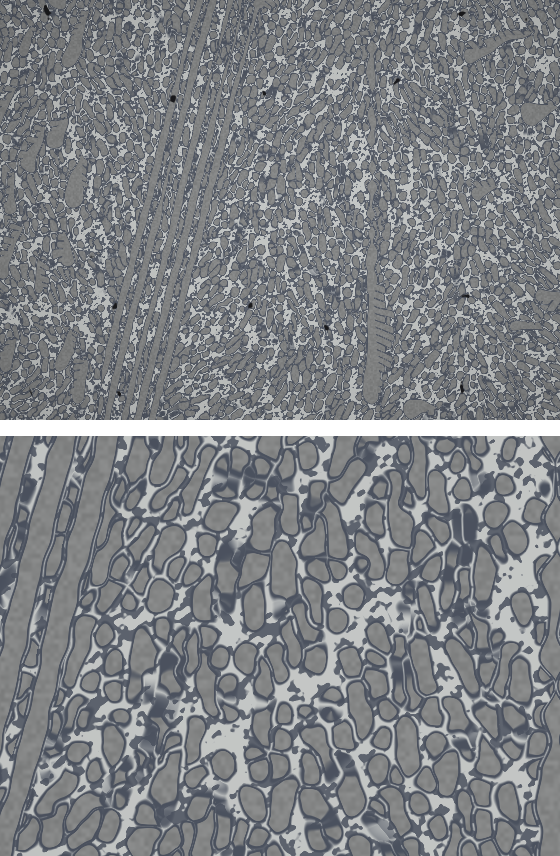
Top, the full canvas; bottom, a detail of the centre.
A WebGL 1 fragment shader for this texture:

```glsl
precision highp float;
uniform vec2 u_resolution;

const float GRAINS_PER_HEIGHT = 44.0;
const vec3 GRAIN = vec3(0.505, 0.510, 0.510);
const vec3 OUTLINE = vec3(0.285, 0.310, 0.360);
const vec3 MATRIX = vec3(0.745, 0.755, 0.750);
const vec3 PIT = vec3(0.10, 0.10, 0.11);

float hash(vec2 p) {
  vec3 q = fract(p.xyx * vec3(0.1031, 0.1030, 0.0973));
  q += dot(q, q.yzx + 33.33);
  return fract((q.x + q.y) * q.z);
}

float noise(vec2 p) {
  vec2 i = floor(p), f = fract(p);
  f = f * f * (3.0 - 2.0 * f);
  return mix(mix(hash(i), hash(i + vec2(1, 0)), f.x),
             mix(hash(i + vec2(0, 1)), hash(i + vec2(1, 1)), f.x), f.y);
}

vec2 toAxis(vec2 p, float angle) {
  float c = cos(angle), s = sin(angle);
  return vec2(c * p.x + s * p.y, c * p.y - s * p.x);
}

vec2 warp(vec2 p, float frequency, float amount) {
  return p + amount * (vec2(noise(p * frequency), noise(p * frequency + 37.0)) - 0.5);
}

float segmentDistance(vec2 q, float halfLength) {
  return length(vec2(max(abs(q.x) - halfLength, 0.0), q.y));
}

float smoothMin(float a, float b, float k) {
  float h = max(k - abs(a - b), 0.0) / k;
  return min(a, b) - h * h * k * 0.25;
}

// All shape functions below return depth: positive inside, negative outside.

// Packed rounded grains: a Voronoi diagram of short oriented segments
float grains(vec2 p) {
  vec2 g = p * GRAINS_PER_HEIGHT, base = floor(g);
  float nearest = 9.0, second = 9.0;
  for (int j = -2; j <= 2; j++) {
    for (int i = -2; i <= 2; i++) {
      vec2 cell = base + vec2(float(i), float(j));
      vec2 jitter = vec2(hash(cell), hash(cell + 71.3)) - 0.5;
      vec2 centre = cell + 0.5 + 0.8 * jitter;
      vec2 place = centre / GRAINS_PER_HEIGHT;
      float angle = 1.35 + 2.2 * (noise(place * 4.0) - 0.5)
                  + 0.7 * smoothstep(0.75, 1.0, place.x)
                  + 0.8 * (hash(cell + 19.7) - 0.5);
      float stretch = hash(cell + 43.1);
      float d = segmentDistance(toAxis(g - centre, angle), 0.04 + 1.0 * stretch * stretch);
      d += 0.12 * hash(cell + 61.7) + 9.0 * step(0.88, hash(cell + 7.9));
      second = min(second, max(nearest, d));
      nearest = min(nearest, d);
    }
  }
  float gap = 0.055 + 0.10 * noise(p * 25.0);
  float radius = 0.31 + 0.20 * noise(p * 14.0 + 5.0);
  return smoothMin(0.5 * (second - nearest) - gap, radius - nearest, 0.12) / GRAINS_PER_HEIGHT;
}

// Tapered trunk with slanted uneven teeth on one side
float comb(vec2 q, float halfLength, float width, float toothLength) {
  float taper = 1.0 - 0.7 * clamp(q.x / halfLength, -1.0, 1.0);
  float trunk = width * taper - segmentDistance(q, halfLength);
  float pitch = 0.017;
  float slant = (q.x + 0.35 * q.y) / pitch;
  float across = abs(fract(slant) - 0.5) * pitch;
  float reach = toothLength * (0.4 + 0.8 * hash(vec2(floor(slant), halfLength * 90.0)));
  float span = min(min(q.y, reach - q.y), halfLength - abs(q.x));
  return max(trunk, smoothMin(0.0068 - across, span, 0.005));
}

// Scattered combs, upright at the left and lying at the right
float scatteredCombs(vec2 p) {
  float size = 0.12, depth = -1.0;
  vec2 base = floor(p / size);
  for (int j = -1; j <= 1; j++) {
    for (int i = -1; i <= 1; i++) {
      vec2 cell = base + vec2(float(i), float(j));
      vec2 centre = (cell + 0.1 + 0.8 * vec2(hash(cell + 3.1), hash(cell + 8.4))) * size;
      float chance = mix(0.75, 0.04, smoothstep(0.18, 0.28, centre.x));
      chance += 0.3 * smoothstep(0.98, 1.05, centre.x);
      float angle = mix(1.3, 0.05, step(0.9, centre.x)) + 0.7 * (hash(cell + 5.5) - 0.5);
      vec2 q = toAxis(p - centre, angle);
      q.y *= sign(hash(cell + 2.2) - 0.5);
      float width = 0.005 + 0.010 * hash(cell + 4.8);
      float d = comb(q, 0.02 + 0.04 * hash(cell + 6.6), width, 0.010 + 0.026 * hash(cell + 9.1));
      depth = max(depth, d - 2.0 * step(chance, hash(cell + 1.7)));
    }
  }
  return depth;
}

// Long parallel leaning stems, broken in places
float stems(vec2 p) {
  float pitch = 0.038;
  float u = p.x - 0.255 * p.y - 0.195 + 0.006 * (noise(p * 9.0) - 0.5);
  float lane = floor(u / pitch);
  float offset = (fract(u / pitch) - 0.5 - 0.4 * (hash(vec2(lane, 4.0)) - 0.5)) * pitch;
  float width = 0.0082 * smoothstep(0.15, 0.45, noise(vec2(lane * 7.3, p.y * 3.5)));
  width += 0.004 * (noise(p * 60.0) - 0.5);
  return mix(-1.0, width - abs(offset), step(0.0, lane) * step(lane, 4.0));
}

// Upright spine with a toothed foot
float spine(vec2 p) {
  float x = p.x - 0.885;
  float thin = 0.014 * noise(vec2(3.0, p.y * 45.0)) - 0.002 - abs(x);
  thin = min(thin, p.y - 0.3);
  return max(thin, comb(vec2(p.y - 0.19, x), 0.13, 0.011, 0.045));
}

// Sparse ragged dark pits
float pits(vec2 p) {
  float size = 0.17;
  vec2 cell = floor(p / size);
  vec2 centre = (cell + 0.25 + 0.5 * vec2(hash(cell + 12.0), hash(cell + 31.0))) * size;
  vec2 q = toAxis(p - centre, 6.28 * hash(cell + 17.0)) * vec2(0.6, 1.2);
  float radius = 0.002 + 0.006 * hash(cell + 23.0);
  float ragged = 0.010 * (noise(p * 130.0) - 0.5);
  return radius + ragged - length(q) - step(0.4, hash(cell + 57.0));
}

void main() {
  vec2 p = gl_FragCoord.xy / u_resolution.y;
  vec2 uv = gl_FragCoord.xy / u_resolution - 0.5;
  float pixel = 1.0 / u_resolution.y;

  // Large bodies push the small grains aside
  vec2 bent = warp(p, 24.0, 0.016);
  float large = max(max(stems(p), spine(warp(p, 30.0, 0.008))), scatteredCombs(bent));
  float depth = max(large, min(grains(warp(p, 90.0, 0.004)), -large - 0.0045));

  // Bright matrix with small dark flecks
  float fleck = 0.65 * noise(toAxis(p, 0.7) * vec2(150.0, 220.0))
              + 0.35 * noise(toAxis(p, 2.0) * 310.0);
  fleck = smoothstep(0.55, 0.64, fleck);
  vec3 color = mix(MATRIX, OUTLINE, 0.85 * fleck);

  // Dark rims, then flat grain interiors
  color = mix(color, OUTLINE, smoothstep(-0.0029, -0.0009, depth));
  vec3 grainColor = GRAIN + 0.07 * (noise(p * 280.0) - 0.5);
  color = mix(color, grainColor, smoothstep(-0.6 * pixel, 0.4 * pixel, depth));
  color = mix(color, PIT, smoothstep(-pixel, pixel, pits(p)));

  // Uneven lamp light
  color *= 1.03 - 0.32 * dot(uv, uv) + 0.03 * uv.x;
  gl_FragColor = vec4(color, 1.0);
}
```
